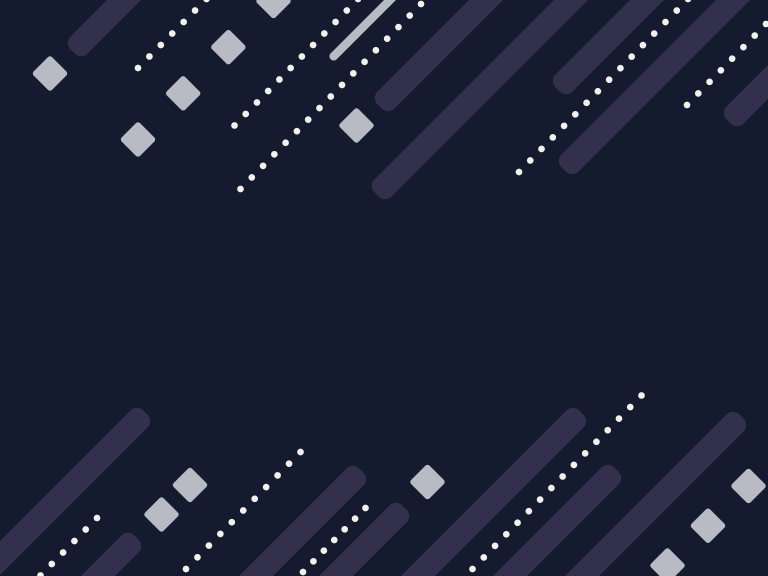
Give the GLSL for this background, as a Shadertoy shader.

```glsl
// Diagonal rounded bars, dotted lines and diamonds along the top and bottom of a navy field.

// Offset from p to the nearest of the evenly spaced points between two row ends.
vec2 rowOffset(vec2 p, vec4 ends, float spacing) {
    vec2 along = ends.zw - ends.xy;
    float gaps = round(length(along) / spacing);
    float t = dot(p - ends.xy, along) / max(dot(along, along), 1e-4);
    float index = clamp(round(t * gaps), 0.0, gaps);
    return p - ends.xy - along * index / max(gaps, 1.0);
}

// Endless 45 degree bar; tip.z = 1 runs up and right, -1 down and left.
float barDistance(vec2 p, vec3 tip, float flatHalf, float radius) {
    vec2 r = p - tip.xy;
    vec2 q = vec2(-tip.z * (r.x + r.y), abs(r.y - r.x)) * 0.70711;
    q.y -= flatHalf;
    return length(max(q, 0.0)) + min(max(q.x, q.y), 0.0) - radius;
}

float diamondDistance(vec2 r) {
    vec2 q = abs(vec2(r.x + r.y, r.y - r.x)) * 0.70711 - 0.1;
    return length(max(q, 0.0)) + min(max(q.x, q.y), 0.0) - 0.03;
}

float coverage(float d) {
    float pixel = 5.76 / iResolution.y;
    return clamp(0.5 - d / pixel, 0.0, 1.0);
}

// Bar tips: position and direction.
const vec3 barTips[13] = vec3[13](
    vec3(0.79, 5.31, 1), vec3(3.86, 4.76, 1), vec3(3.83, 3.88, 1),
    vec3(5.64, 4.93, 1), vec3(5.70, 4.13, 1), vec3(7.35, 4.61, 1),
    vec3(1.39, 1.57, -1), vec3(1.30, 0.32, -1), vec3(3.55, 0.99, -1),
    vec3(3.98, 0.62, -1), vec3(5.75, 1.57, -1), vec3(6.10, 1.00, -1),
    vec3(7.35, 1.53, -1));

// Ends of each row, lower left to upper right.
const vec4 dotRows[9] = vec4[9](
    vec4(1.38, 5.08, 2.065, 5.77), vec4(2.345, 4.505, 3.58, 5.77),
    vec4(2.405, 3.87, 4.21, 5.72), vec4(5.19, 4.04, 6.88, 5.77),
    vec4(6.87, 4.71, 7.66, 5.52), vec4(0.405, 0.005, 0.97, 0.58),
    vec4(1.86, 0.07, 3.005, 1.24), vec4(3.03, 0.04, 3.655, 0.68),
    vec4(4.725, 0.07, 6.415, 1.805));

const vec4 diamondRows[6] = vec4[6](
    vec4(0.50, 5.025, 0.50, 5.025), vec4(1.38, 4.365, 2.735, 5.75),
    vec4(3.565, 4.505, 3.565, 4.505), vec4(1.615, 0.615, 1.90, 0.91),
    vec4(4.275, 0.94, 4.275, 0.94), vec4(6.675, 0.105, 7.485, 0.90));

void mainImage(out vec4 fragColor, in vec2 fragCoord) {
    // The canvas is 5.76 units high.
    vec2 p = fragCoord / iResolution.y * 5.76;
    vec3 silver = vec3(0.72, 0.735, 0.77);
    vec3 color = vec3(0.084, 0.105, 0.184);

    // Wide muted bars
    float bars = 1e3;
    for (int i = 0; i < 13; i++)
        bars = min(bars, barDistance(p, barTips[i], 0.03, 0.09));
    color = mix(color, vec3(0.196, 0.188, 0.302), coverage(bars));

    // Diamonds and one slim bar
    float accents = barDistance(p, vec3(3.337, 5.197, 1), 0.0, 0.042);
    for (int i = 0; i < 6; i++)
        accents = min(accents, diamondDistance(rowOffset(p, diamondRows[i], 0.6)));
    color = mix(color, silver, coverage(accents));

    // Dotted lines
    float dots = 1e3;
    for (int i = 0; i < 9; i++)
        dots = min(dots, length(rowOffset(p, dotRows[i], 0.161)) - 0.033);
    color = mix(color, vec3(0.95, 0.95, 0.92), coverage(dots));

    fragColor = vec4(color, 1.0);
}
```
